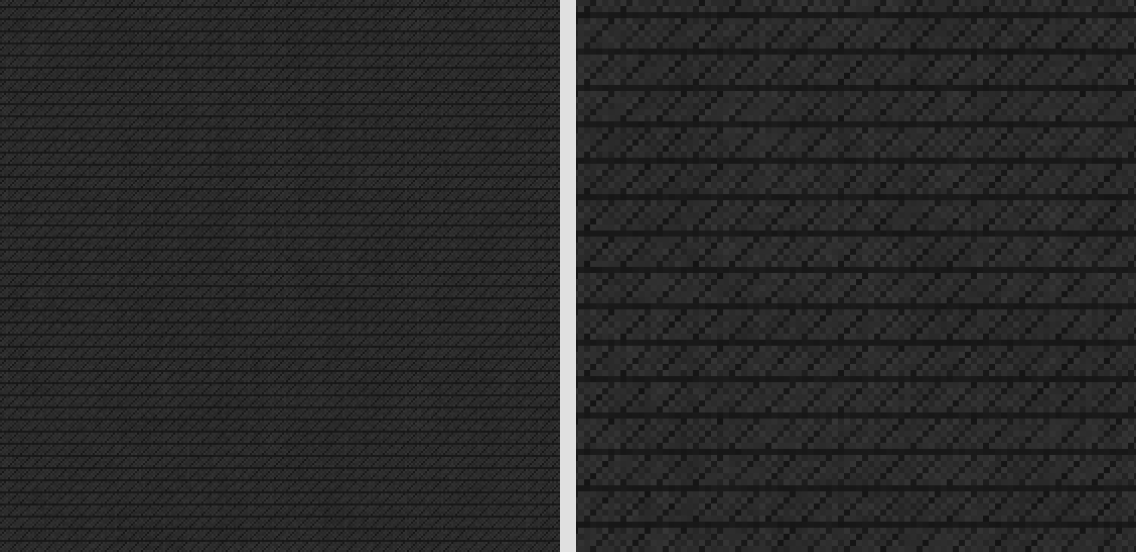
Left: the whole. Right: its middle third, enlarged.
This texture is drawn by a Shadertoy shader. Its source:

```glsl
// Dark twill cloth: a grid of tiny threads with thin dark seams across
// and stepped diagonal grooves between them. Each thread gets a hashed shade,
// and neighbouring threads are blended over the width of one pixel.

#define REPEATS vec2(46.33, 45.5)      // weave repeats across and down
#define THREADS 6.0                    // threads along one repeat
#define SEAM_ROW 5.0                   // thread row holding the seam
#define GROOVE_SHIFT 2.0               // sideways offset of the grooves
#define LIGHT_THREAD vec3(0.186)
#define MID_THREAD vec3(0.158)
#define GROOVE_COLOR vec3(0.100)
#define SEAM_COLOR vec3(0.097)
#define THREAD_WEAR 0.042              // shade spread of single threads
#define STREAK_WEAR 0.010              // shade spread of whole columns
#define PATCH_WEAR 0.012               // shade spread of broad worn areas

float hash(vec2 p) {
    vec3 q = fract(vec3(p.xyx) * 0.1031);
    q += dot(q, q.yzx + 33.33);
    return fract((q.x + q.y) * q.z);
}

float valueNoise(vec2 p) {
    vec2 cell = floor(p);
    vec2 f = fract(p);
    f = f * f * (3.0 - 2.0 * f);
    float low = mix(hash(cell), hash(cell + vec2(1.0, 0.0)), f.x);
    float high = mix(hash(cell + vec2(0.0, 1.0)), hash(cell + 1.0), f.x);
    return mix(low, high, f.y);
}

// Colour of one thread crossing, addressed by whole numbers.
vec3 threadColor(vec2 cell) {
    float row = mod(cell.y, THREADS);
    float diagonal = mod(cell.x - cell.y + GROOVE_SHIFT, THREADS);

    // Light and mid threads alternate; every sixth diagonal is a groove.
    vec3 color = mix(MID_THREAD, LIGHT_THREAD, mod(diagonal, 2.0));
    bool isSeam = row == SEAM_ROW;
    bool isGroove = diagonal < 0.5;
    if (isGroove) color = GROOVE_COLOR;
    if (isSeam) color = SEAM_COLOR;

    // Wear, held back along the seams so that they stay continuous.
    float wear = THREAD_WEAR * (hash(cell + 17.0) - 0.5);
    wear += STREAK_WEAR * (hash(vec2(cell.x, 311.0)) - 0.5);
    wear += PATCH_WEAR * (valueNoise(cell / 9.0 + 50.0) - 0.5);
    return color + wear * (isSeam ? 0.5 : 1.0);
}

void mainImage(out vec4 fragColor, in vec2 fragCoord) {
    vec2 threadCount = REPEATS * THREADS;
    vec2 p = fragCoord / iResolution.xy * threadCount - 0.5;
    vec2 pixelWidth = clamp(threadCount / iResolution.xy, 0.001, 1.0);

    // Blend the four nearest threads across a pixel-wide edge.
    vec2 cell = floor(p);
    vec2 blend = clamp((fract(p) - 0.5) / pixelWidth + 0.5, 0.0, 1.0);
    vec3 bottom = mix(threadColor(cell), threadColor(cell + vec2(1.0, 0.0)), blend.x);
    vec3 top = mix(threadColor(cell + vec2(0.0, 1.0)), threadColor(cell + 1.0), blend.x);
    fragColor = vec4(mix(bottom, top, blend.y), 1.0);
}
```
